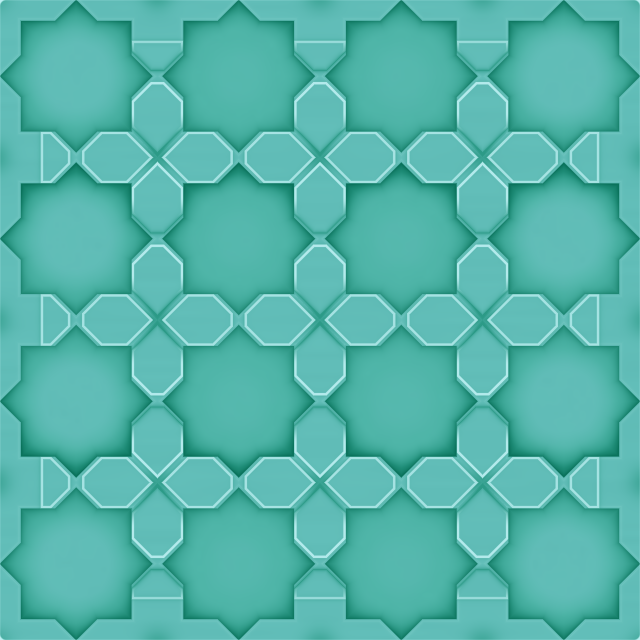
Write a Shadertoy shader that draws this pattern.

```glsl
// Moulded teal relief: a 4 by 4 grid of sunken eight-pointed stars with raised hexagons between.

const float PITCH = 0.254;

float hash(vec2 p) {
    return fract(sin(dot(p, vec2(127.1, 311.7))) * 4375.85);
}

float valueNoise(vec2 p) {
    vec2 i = floor(p), f = fract(p);
    f = f * f * (3.0 - 2.0 * f);
    return mix(mix(hash(i), hash(i + vec2(1, 0)), f.x),
               mix(hash(i + vec2(0, 1)), hash(i + vec2(1, 1)), f.x), f.y);
}

// Union of an upright square and a square turned by 45 degrees
float starDistance(vec2 p) {
    p = abs(p);
    return min(max(p.x, p.y) - 0.0865, (p.x + p.y - 0.1195) * 0.7071);
}

// Four long hexagons around a lattice corner, each with a blunt outer tip
float hexDistance(vec2 p) {
    p = abs(p);
    float across = min(p.x, p.y), along = max(p.x, p.y);
    float sides = max(across - 0.0385, along - 0.116);
    float slants = max(across - along + 0.0095, across + along - 0.1255) * 0.7071;
    return max(sides, slants);
}

void mainImage(out vec4 fragColor, in vec2 fragCoord) {
    vec2 p = fragCoord / iResolution.xy - 0.5;
    float pixel = 1.0 / min(iResolution.x, iResolution.y);
    float outward = p.y < 0.0 ? -1.0 : 1.0;

    vec2 cell = clamp(floor(p / PITCH), -2.0, 1.0) + 0.5;
    vec2 q = p - cell * PITCH;
    vec2 r = p - round(p / PITCH) * PITCH;
    float star = starDistance(q);
    float border = max(abs(p.x), abs(p.y));
    float hex = max(hexDistance(r), border - 0.4345);

    vec3 base = vec3(0.38, 0.74, 0.72);
    vec3 mid = vec3(0.31, 0.71, 0.66);
    vec3 shade = vec3(0.15, 0.59, 0.51);
    vec3 deep = vec3(0.04, 0.45, 0.36);
    vec3 shine = vec3(0.74, 0.94, 0.95);

    // Flat face with a faint bright step at the star rims
    vec3 color = base + 0.012 * (valueNoise(p * vec2(8.0, 90.0)) - 0.5);
    color = mix(color, vec3(0.52, 0.82, 0.80), 0.35 * exp(-abs(star - 0.003) / 0.0015));

    // Grooves and lit outlines of the hexagons
    bool upright = abs(r.y) > abs(r.x);
    float facing = (abs(r.y) - 0.066) * sign(r.y) * outward;
    float lit = upright ? smoothstep(-0.03, 0.005, facing) : 0.85;
    float groove = exp(-abs(hex - 0.002) / 0.0028) * (0.85 - 0.6 * lit);
    float crossing = smoothstep(0.0, 0.003, hex) * exp(-dot(r, r) / 0.0006);
    color = mix(color, shade, clamp(groove + 0.6 * crossing, 0.0, 0.9));
    float outline = 1.0 - smoothstep(0.0009, 0.0009 + 1.4 * pixel, abs(hex));
    color = mix(color, shine, outline * lit * 0.9);

    // Star floor: inner columns are greener, with soft mottling
    float depth = max(-star, 0.0);
    float radius = length(q);
    float inner = 1.0 - step(1.0, abs(cell.x));
    float mottle = valueNoise(p * 42.0) * 0.6 + valueNoise(p * 95.0) * 0.4 - 0.5;
    float tint = mix(smoothstep(0.045, 0.09, radius), 0.65 + 0.35 * smoothstep(0.02, 0.07, radius), inner);
    vec3 recess = mix(base, mid, clamp(tint + 0.35 * mottle, 0.0, 1.0));
    recess += 0.015 * mottle;

    // Rim shadow, heaviest on the vertical side away from the middle
    float away = smoothstep(-0.09, 0.11, q.y * outward);
    float innerRow = 1.0 - step(1.0, abs(cell.y));
    float strength = mix(0.5, 0.4 + 0.65 * away, 0.4 + 0.6 * innerRow);
    float soft = smoothstep(0.068, 0.115, radius) * 0.85 + 0.5 * exp(-depth / 0.011);
    recess = mix(recess, shade, clamp(soft * strength, 0.0, 1.0));
    float hard = exp(-depth / 0.004) * (0.3 + 0.5 * strength)
               + smoothstep(0.09, 0.122, radius) * strength * 0.55;
    recess = mix(recess, deep, clamp(hard, 0.0, 1.0));
    color = mix(color, recess, smoothstep(0.7 * pixel, -0.7 * pixel, star));

    // Small rounded outer corners
    vec2 corner = max(abs(p) - 0.49, 0.0);
    color = mix(color, shine, smoothstep(-pixel, pixel, length(corner) - 0.01));

    fragColor = vec4(color, 1.0);
}
```
